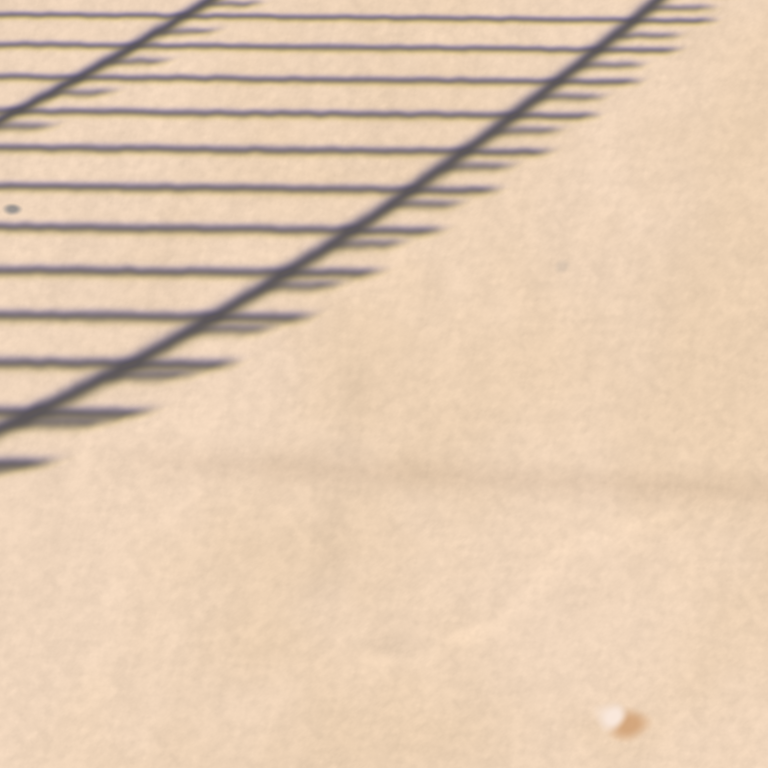
Reproduce this texture procedurally as a WebGL 2 fragment shader.

```glsl
#version 300 es
precision highp float;
uniform vec2 u_resolution;
out vec4 fragColor;

const vec3 SAND = vec3(0.940, 0.838, 0.738);
const vec3 SAND_WARM = vec3(0.922, 0.815, 0.698);
const vec3 SHADOW = vec3(0.320, 0.305, 0.320);
const vec3 BAND_TINT = vec3(0.930, 0.922, 0.915);
const vec3 PEBBLE_LIGHT = vec3(0.98, 0.91, 0.86);
const vec3 PEBBLE_BROWN = vec3(0.80, 0.60, 0.42);
const vec3 SPECK = vec3(0.45, 0.46, 0.48);

// Curves y = a + b x + c x^2, with y measured down from the top
const vec3 MAIN_RAIL = vec3(0.558, -0.460, -0.2237);
const vec3 FAR_RAIL = vec3(0.156, -0.5215, -0.181);
const vec3 TIP_LINE = vec3(0.6380, -0.467, -0.200);
const vec3 BAR_ROWS = vec3(0.0187, 0.0377, 0.00141);
const float BAR_SLOPE = 0.009;
const float STUB_INSET = 0.012;
const float FAR_STUB_REACH = 0.041;
const int LAST_BAR = 12;
const float FRINGE = 0.0022;
const float GRAIN = 0.085;

float hash(vec2 p) {
  return fract(sin(dot(p, vec2(127.1, 311.7))) * 43758.55);
}

float noise(vec2 p) {
  vec2 i = floor(p), f = fract(p);
  f = f * f * (3.0 - 2.0 * f);
  return mix(mix(hash(i), hash(i + vec2(1, 0)), f.x),
             mix(hash(i + vec2(0, 1)), hash(i + vec2(1, 1)), f.x), f.y);
}

float fbm(vec2 p) {
  float sum = 0.0, amp = 0.5;
  for (int i = 0; i < 4; i++) {
    sum += amp * noise(p);
    p = p * 2.03 + 7.3;
    amp *= 0.5;
  }
  return sum;
}

float curve(vec3 k, float x) { return k.x + x * (k.y + x * k.z); }

// Signed distance below a curve, corrected for its slope
float below(vec3 k, vec2 p) {
  float slope = k.y + 2.0 * k.z * p.x;
  return (p.y - curve(k, p.x)) / sqrt(1.0 + slope * slope);
}

float softLine(float d, float halfWidth, float blur) {
  return 1.0 - smoothstep(halfWidth - blur, halfWidth + blur, abs(d));
}

// Rounded line profile with a long penumbra
float bell(float d, float width) { return exp(-d * d / (width * width)); }

float blob(vec2 p, vec2 center, vec2 radius) {
  return 1.0 - smoothstep(0.3, 1.4, length((p - center) / radius));
}

float segment(vec2 p, vec2 a, vec2 b) {
  vec2 d = b - a;
  return length(p - a - d * clamp(dot(p - a, d) / dot(d, d), 0.0, 1.0));
}

float fenceShadow(vec2 p) {
  float mainD = below(MAIN_RAIL, p), farD = below(FAR_RAIL, p);
  float tipD = below(TIP_LINE, p);
  float inTips = 1.0 - smoothstep(-0.018, 0.006, tipD);
  float mainStub = smoothstep(-0.004, 0.006, mainD)
                 * (1.0 - smoothstep(-0.020, 0.004, tipD + STUB_INSET));
  float farStub = smoothstep(-0.004, 0.006, farD)
                * (1.0 - smoothstep(-0.014, 0.006, farD - FAR_STUB_REACH));
  float stubMask = max(mainStub, farStub);
  float width = 0.0044 + 0.0085 * p.y;
  float depth = 0.62 + 0.22 * p.y;
  float y = p.y - BAR_SLOPE * p.x;

  float light = 1.0;
  for (int i = -1; i <= LAST_BAR; i++) {
    float n = float(i);
    float bar = bell(y - curve(BAR_ROWS, n), width);
    float stub = bell(y - curve(BAR_ROWS, n + 0.52 - 0.033 * n), width * 1.1);
    light *= (1.0 - depth * bar * inTips) * (1.0 - 0.85 * depth * stub * stubMask);
  }
  float rail = bell(mainD, 0.0092 + 0.004 * p.y);
  float farRail = bell(farD, 0.0078);
  light *= 1.0 - 0.88 * max(rail, farRail);
  return min(1.0 - light, 0.93);
}

void main() {
  vec2 p = gl_FragCoord.xy / u_resolution;
  p.y = 1.0 - p.y;

  // Sand: broad tone, slanted streaks and fine grain
  vec3 color = mix(SAND, SAND_WARM, smoothstep(0.25, 0.8, fbm(p * 4.0) + 0.25 * (p.x - 0.5)));
  float streak = noise(vec2((p.x + 0.22 * p.y) * 45.0, p.y * 5.0));
  float grain = fbm(mat2(0.8, 0.6, -0.6, 0.8) * p * vec2(95.0, 115.0));
  float mottle = fbm(p * 18.0);
  color *= 1.0 + GRAIN * (grain - 0.47) + 0.03 * (mottle - 0.47) + 0.020 * (streak - 0.5);

  // Faint wide band and slanted scuff
  float band = softLine(p.y - 0.590 - 0.050 * p.x, 0.014, 0.028) * smoothstep(0.1, 0.32, p.x);
  color *= mix(vec3(1.0), BAND_TINT, 0.85 * band);
  float scuff = segment(p, vec2(0.465, 0.49), vec2(0.415, 0.77));
  color *= 1.0 - 0.03 * (1.0 - smoothstep(0.0, 0.035, scuff)) * (0.4 + streak);

  // Shallow crease, lit above and shaded below
  vec2 q = p + 0.016 * (vec2(noise(p * 25.0), noise(p * 25.0 + 9.0)) - 0.5);
  float crease = min(segment(q, vec2(0.49, 0.86), vec2(0.64, 0.825)),
                 min(segment(q, vec2(0.64, 0.825), vec2(0.74, 0.715)),
                     segment(q, vec2(0.74, 0.715), vec2(0.86, 0.675))));
  color *= 1.0 + 0.028 * (1.0 - smoothstep(0.0, 0.024, crease));
  color *= 1.0 - 0.03 * blob(q, vec2(0.52, 0.84), vec2(0.06, 0.016));

  // Fence shadow with a cool upper and warm lower fringe
  vec2 rough = vec2(0.0, 0.002 * (noise(p * vec2(60.0, 40.0)) - 0.5));
  float shade = fenceShadow(p + rough);
  float shadeBlue = fenceShadow(p + rough - vec2(0.0, FRINGE));
  color = mix(color, SHADOW, vec3(shade, shade, shadeBlue));

  // Pebble and specks
  color = mix(color, PEBBLE_BROWN, 0.75 * blob(q, vec2(0.820, 0.940), vec2(0.025, 0.020)));
  color = mix(color, PEBBLE_LIGHT, blob(q, vec2(0.795, 0.931), vec2(0.016, 0.016)));
  color = mix(color, SPECK, 0.7 * blob(q, vec2(0.014, 0.277), vec2(0.012, 0.008)));
  color = mix(color, SPECK, 0.15 * blob(q, vec2(0.732, 0.346), vec2(0.009, 0.008)));

  fragColor = vec4(clamp(color, 0.0, 1.0), 1.0);
}
```
